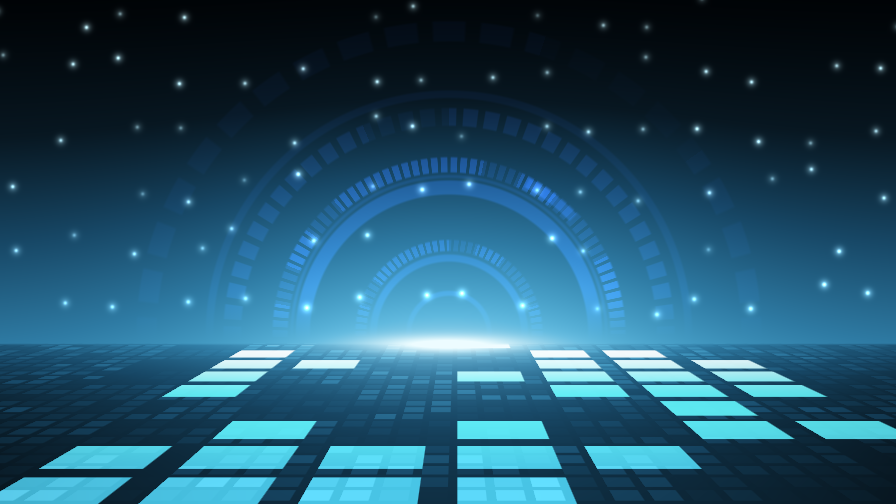
Give the GLSL for this background, as a WebGL 2 fragment shader.

```glsl
#version 300 es
precision highp float;

uniform vec2 u_resolution;
out vec4 fragColor;

// Layout, in canvas heights
const float HORIZON = 0.317;
const vec2 VANISH = vec2(0.0185, 0.556);
const float COLUMN_PITCH = 0.57;
const float ROW_OFFSET = 13.97;
const float ROW_SCALE = 3.507;
const vec2 TILE_FILL = vec2(0.75, 0.76);
const vec2 FINE_GRID = vec2(4.0, 3.0);
const vec2 RING_CENTER = vec2(0.002, 0.338);
const float STAR_CELL = 0.115;
const float STAR_CHANCE = 0.78;

// Colours
const vec3 NIGHT = vec3(0.0, 0.012, 0.022);
const vec3 DEEP = vec3(0.03, 0.09, 0.13);
const vec3 TEAL = vec3(0.09, 0.28, 0.40);
const vec3 AZURE = vec3(0.18, 0.48, 0.64);
const vec3 SKY = vec3(0.32, 0.70, 0.86);
const vec3 PALE = vec3(0.78, 0.94, 0.98);
const vec3 CYAN = vec3(0.38, 0.95, 0.98);
const vec3 TILE_NEAR = vec3(0.29, 0.79, 0.92);
const vec3 RING_BLUE = vec3(0.13, 0.30, 0.78);

float hash(vec2 p) {
    vec3 q = fract(p.xyx * vec3(0.1031, 0.1030, 0.0973));
    q += dot(q, q.yzx + 33.33);
    return fract((q.x + q.y) * q.z);
}

// Light level 0..5 to colour
vec3 ramp(float level) {
    vec3 c = mix(NIGHT, DEEP, clamp(level, 0.0, 1.0));
    c = mix(c, TEAL, clamp(level - 1.0, 0.0, 1.0));
    c = mix(c, AZURE, clamp(level - 2.0, 0.0, 1.0));
    c = mix(c, SKY, clamp(level - 3.0, 0.0, 1.0));
    return mix(c, PALE, clamp(level - 4.0, 0.0, 1.0));
}

// Smooth coverage of a rectangle repeated in every unit cell
float tileMask(vec2 p, vec2 blur) {
    vec2 inside = 0.5 * TILE_FILL - abs(fract(p) - 0.5 * TILE_FILL);
    vec2 cover = clamp(inside / blur + 0.5, 0.0, 1.0);
    return cover.x * cover.y;
}

// Pattern of lit tiles: far blocks, a diagonal link, near rows
bool isLit(int col, int row) {
    bool far = row >= 0 && row <= 3 && (col == -3 || (col >= 1 && col <= min(3, row + 2)));
    bool link = row >= 1 && row <= 3 && col == 2 * row - 4;
    bool stepping = (row == 4 && col == 2) || (row == -1 && col == 0);
    bool spaced = row == 5 && (col == 3 || (abs(col) <= 2 && col % 2 == 0));
    bool near = row >= 6 && col >= -3 && col <= 7 - row;
    return far || link || stepping || spaced || near;
}

float band(float r, float radius, float width) {
    return 1.0 - smoothstep(0.5 * width - 0.003, 0.5 * width + 0.003, abs(r - radius));
}

float ticks(float angle, float count) {
    float wave = abs(fract(angle * count) - 0.5);
    float present = step(0.3, hash(vec2(floor(angle * count * 0.25), count)));
    return smoothstep(0.12, 0.2, wave) * (0.4 + 0.6 * present);
}

// Concentric dial arcs
float dial(vec2 p) {
    float r = length(p);
    float turn = atan(p.y, p.x) / 6.2831853;
    float glow = 0.55 * band(r, 0.335, 0.03) * ticks(turn, 110.0);
    glow += 0.4 * band(r, 0.29, 0.028) + 0.2 * band(r, 0.312, 0.006);
    glow += 0.4 * band(r, 0.175, 0.022) * ticks(turn, 80.0);
    glow += 0.3 * band(r, 0.15, 0.014) + 0.25 * band(r, 0.08, 0.01);
    glow += 0.22 * band(r, 0.43, 0.035) * ticks(turn, 64.0);
    glow += 0.12 * band(r, 0.475, 0.015) + 0.08 * band(r, 0.6, 0.04) * ticks(turn, 40.0);
    float arc = smoothstep(0.118, 0.122, turn) * (1.0 - smoothstep(0.172, 0.177, turn));
    return glow + 0.4 * arc * band(r, 0.337, 0.02);
}

// Soft sparks, one per jittered cell
float stars(vec2 p) {
    vec2 id = floor(p / STAR_CELL);
    vec2 jitter = 0.2 + 0.6 * vec2(hash(id + 17.3), hash(id + 41.7));
    float d = length(p - (id + jitter) * STAR_CELL);
    float power = step(hash(id + 5.1), STAR_CHANCE) * mix(0.3, 1.0, hash(id + 73.9));
    return power * (0.75 * exp(-d * d / 0.000013) + 0.4 * exp(-d * d / 0.00009));
}

void main() {
    vec2 p = (gl_FragCoord.xy - vec2(0.5 * u_resolution.x, 0.0)) / u_resolution.y;
    float rise = p.y - HORIZON;
    float up = max(rise, 0.0), down = max(-rise, 0.0);
    float spread = exp(-p.x * p.x / 0.3);

    // Sky with dial and sparks
    float skyLevel = 2.9 * pow(1.0 - up / (1.0 - HORIZON), 1.2);
    skyLevel += 1.4 * spread * exp(-up * up / 0.17);
    vec3 sky = ramp(skyLevel);
    sky += RING_BLUE * dial(p - RING_CENTER) * 0.6 * smoothstep(0.0, 0.12, up);
    sky += vec3(0.75, 0.92, 0.95) * stars(p) * smoothstep(0.01, 0.04, up);

    // Floor in perspective, with dim small tiles
    float depth = max(VANISH.y - p.y, 0.1);
    vec2 grid = vec2((p.x - VANISH.x) / (depth * COLUMN_PITCH), ROW_OFFSET - ROW_SCALE / depth);
    vec2 blur = max(fwidth(grid), 0.0001);
    vec2 fine = grid * FINE_GRID;
    float speck = tileMask(fine, blur * FINE_GRID) * hash(floor(fine) + 90.0);
    float floorLevel = 1.5 + 1.2 * exp(-down / 0.08) - 0.5 * p.x * p.x;
    floorLevel += 1.5 * spread * exp(-down / 0.12);
    vec3 ground = ramp(floorLevel - 0.15 + 0.75 * speck * hash(floor(grid) + 60.0));

    // Lit tiles
    ivec2 cell = ivec2(floor(grid));
    float lit = isLit(cell.x, cell.y) ? tileMask(grid, blur) : 0.0;
    vec3 tile = mix(vec3(1.0), CYAN, smoothstep(0.01, 0.11, down));
    tile = mix(tile, TILE_NEAR, smoothstep(0.13, 0.28, down)) + 0.12 * speck * smoothstep(0.15, 0.3, down);
    ground = mix(ground, tile, lit * (0.97 - 0.15 * p.x * p.x));

    // Join at the horizon and add its glare
    float edge = 1.5 / u_resolution.y;
    vec3 color = mix(ground, sky, smoothstep(-edge, edge, rise));
    float glare = 0.85 * exp(-p.x * p.x / 0.022 - rise * rise / 0.0003);
    glare += 0.35 * exp(-p.x * p.x / 0.07 - abs(rise) / 0.04);
    color = mix(color, vec3(0.93, 0.99, 1.0), clamp(glare, 0.0, 1.0));
    fragColor = vec4(clamp(color, 0.0, 1.0), 1.0);
}
```
